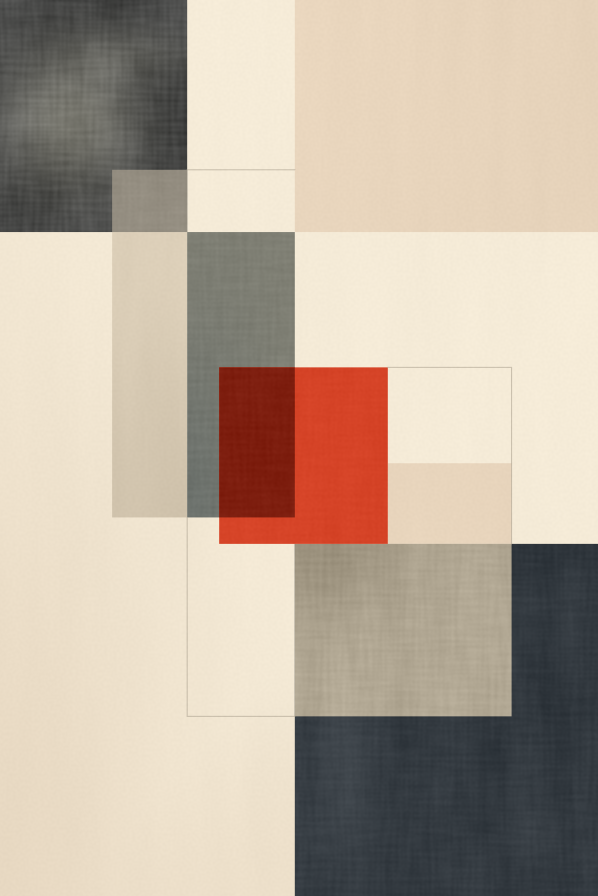
A Shadertoy shader for this background:

```glsl
// Overlapping flat rectangles on warm paper, in a geometric print style.
// Panels share a few grid lines and are layered with soft pixel-wide edges;
// gradient noise adds brushed clouds, woven threads and a fine paper grain.

#define WEAVE 0.045
#define CLOUD 0.10
#define GRAIN 0.012
#define THREADS 150.0
#define LINE_WIDTH 0.0017
#define LINE_OPACITY 0.6

// Shared grid lines, as fractions of the canvas
const float X1 = 0.1875, X2 = 0.3130, X3 = 0.3665, X4 = 0.4930, X5 = 0.6485, X6 = 0.8555;
const float Y1 = 0.2005, Y2 = 0.3930, Y3 = 0.4225, Y4 = 0.4830, Y5 = 0.5900, Y6 = 0.7410, Y7 = 0.8105;

const vec3 CREAM    = vec3(0.961, 0.922, 0.845);
const vec3 PAPER    = vec3(0.918, 0.863, 0.777);
const vec3 SAND     = vec3(0.908, 0.833, 0.738);
const vec3 LINEN    = vec3(0.838, 0.786, 0.698);
const vec3 TAUPE    = vec3(0.698, 0.659, 0.580);
const vec3 STONE    = vec3(0.570, 0.545, 0.495);
const vec3 SAGE     = vec3(0.500, 0.500, 0.455);
const vec3 CHARCOAL = vec3(0.270, 0.272, 0.268);
const vec3 SLATE    = vec3(0.198, 0.224, 0.248);
const vec3 RED      = vec3(0.835, 0.262, 0.150);
const vec3 MAROON   = vec3(0.490, 0.115, 0.055);
const vec3 INK      = vec3(0.660, 0.620, 0.550);

vec2 gradientAt(vec2 cell) {
    vec3 h = fract(cell.xyx * vec3(0.1031, 0.1030, 0.0973));
    h += dot(h, h.yzx + 33.33);
    float angle = 6.2832 * fract((h.x + h.y) * h.z);
    return vec2(cos(angle), sin(angle));
}

float gradientNoise(vec2 p) {
    vec2 i = floor(p), f = fract(p);
    vec2 u = f * f * f * (f * (f * 6.0 - 15.0) + 10.0);
    vec2 e = vec2(1.0, 0.0);
    float a = dot(gradientAt(i), f);
    float b = dot(gradientAt(i + e.xy), f - e.xy);
    float c = dot(gradientAt(i + e.yx), f - e.yx);
    float d = dot(gradientAt(i + e.xx), f - e.xx);
    return mix(mix(a, b, u.x), mix(c, d, u.x), u.y);
}

float fbm(vec2 p) {
    float sum = 0.0, amp = 1.0;
    for (int i = 0; i < 4; i++) {
        sum += amp * gradientNoise(p);
        p = p * 2.03 + 17.3;
        amp *= 0.5;
    }
    return sum;
}

// Coverage of an axis-aligned rectangle
float rect(vec2 p, vec2 lo, vec2 hi) {
    vec2 c = clamp((p - lo) * iResolution.xy + 0.5, 0.0, 1.0)
           * clamp((hi - p) * iResolution.xy + 0.5, 0.0, 1.0);
    return c.x * c.y;
}

// Coverage of a hairline drawn between two grid points
float hairline(vec2 p, vec2 a, vec2 b) {
    vec2 q = (p - a) * iResolution.xy, s = (b - a) * iResolution.xy;
    float d = length(q - s * clamp(dot(q, s) / dot(s, s), 0.0, 1.0));
    return clamp(0.5 * LINE_WIDTH * iResolution.x + 0.5 - d, 0.0, 1.0);
}

float blob(vec2 p, vec2 center, vec2 size) {
    vec2 d = (p - center) / size;
    return exp(-dot(d, d));
}

void mainImage(out vec4 fragColor, in vec2 fragCoord) {
    vec2 uv = fragCoord / iResolution.xy;
    vec2 q = fragCoord / iResolution.x;

    // Surface textures
    float weave = gradientNoise(q * vec2(THREADS, 14.0)) + gradientNoise(q.yx * vec2(THREADS, 14.0) + 31.0);
    float cloud = fbm(q * vec2(7.0, 5.0) + 4.0);
    float brush = fbm(q * vec2(16.0, 2.5) + 9.0);
    float grain = gradientNoise(q * 190.0);

    // Paper, darker toward the lower left
    float warm = smoothstep(0.85, 0.0, uv.y) * smoothstep(0.65, 0.0, uv.x);
    warm = max(warm, 0.8 * smoothstep(0.35, 0.0, uv.y));
    vec3 col = mix(CREAM, PAPER, warm + 0.25 * smoothstep(0.35, 0.0, uv.x));
    col += 0.008 * brush;

    // Large corner panels
    col = mix(col, SAND - 0.025 * (uv.x - 0.7) + 0.012 * brush, rect(uv, vec2(X4, Y6), vec2(2.0)));
    float glow = blob(uv, vec2(0.12, 0.865), vec2(0.11, 0.075)) + 0.35 * blob(uv, vec2(0.22, 0.94), vec2(0.12, 0.03));
    vec3 smoky = CHARCOAL + vec3(0.20, 0.195, 0.165) * glow + CLOUD * cloud + WEAVE * weave;
    col = mix(col, smoky, rect(uv, vec2(-1.0, Y6), vec2(X2, 2.0)));
    float worn = blob(uv, vec2(0.58, 0.12), vec2(0.10, 0.09));
    vec3 slate = SLATE + 0.04 * worn + 0.3 * CLOUD * (cloud + brush) + 0.5 * WEAVE * weave;
    col = mix(col, slate, rect(uv, vec2(X4, -1.0), vec2(2.0, Y2)));

    // Translucent upright panels
    vec3 linen = LINEN + 0.045 * smoothstep(Y3, Y6, uv.y) - 0.02 + 0.015 * brush;
    col = mix(col, linen, rect(uv, vec2(X1, Y3), vec2(X2, Y6)));
    col = mix(col, STONE + 0.3 * CLOUD * cloud + 0.4 * WEAVE * weave, rect(uv, vec2(X1, Y6), vec2(X2, Y7)));
    vec3 sage = SAGE - vec3(0.075, 0.055, 0.030) * blob(uv, vec2(X2, Y3), vec2(0.13, 0.20));
    col = mix(col, sage + 0.5 * WEAVE * weave, rect(uv, vec2(X2, Y3), vec2(X4, Y6)));

    // Lower right overlays
    col = mix(col, SAND + 0.008 * brush, rect(uv, vec2(X5, Y2), vec2(X6, Y4)));
    vec3 taupe = TAUPE - 0.10 * blob(uv, vec2(X4, Y2), vec2(0.20, 0.08)) + 0.4 * CLOUD * brush;
    col = mix(col, taupe + 0.6 * WEAVE * weave, rect(uv, vec2(X4, Y1), vec2(X6, Y2)));

    // Red block and its shaded overlap
    col = mix(col, RED + 0.015 * brush + 0.25 * WEAVE * weave, rect(uv, vec2(X3, Y2), vec2(X5, Y5)));
    col = mix(col, MAROON + 0.02 * cloud + 0.4 * WEAVE * weave, rect(uv, vec2(X3, Y3), vec2(X4, Y5)));

    // Fine outlines
    float ink = max(hairline(uv, vec2(X2, Y7), vec2(X4, Y7)), hairline(uv, vec2(X5, Y5), vec2(X6, Y5)));
    ink = max(ink, hairline(uv, vec2(X6, Y2), vec2(X6, Y5)));
    ink = max(ink, max(hairline(uv, vec2(X2, Y1), vec2(X2, Y3)), hairline(uv, vec2(X2, Y1), vec2(X4, Y1))));
    col = mix(col, INK, LINE_OPACITY * ink);

    fragColor = vec4(clamp(col + GRAIN * grain, 0.0, 1.0), 1.0);
}
```
